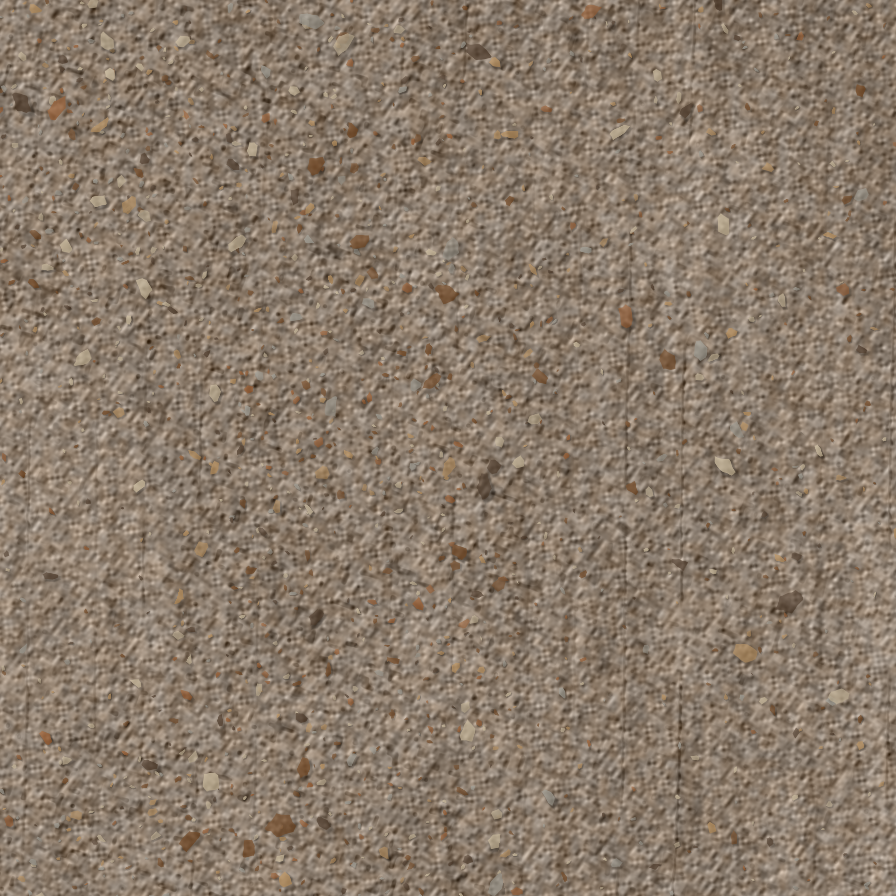
Write a Shadertoy shader that draws this texture.

```glsl
// Weathered brushed concrete: sandy grain, vertical broom grooves and exposed angular pebbles.
#define BASE_COLOR vec3(0.553, 0.492, 0.431)
#define GRAIN_SCALE 225.0
#define GRAIN_CONTRAST 0.29
#define RELIEF_CONTRAST 0.28
#define PIT_DEPTH 0.12
#define STREAK_CONTRAST 0.10
#define GROOVE_COUNT 15.0
#define GROOVE_DEPTH 0.13
#define BRUSH_TILT 0.02
#define PEBBLE_DENSITY 0.16
#define STAIN_CONTRAST 0.07

float hash(vec2 p) {
    vec3 q = fract(vec3(p.xyx) * 0.1031);
    q += dot(q, q.yzx + 33.33);
    return fract((q.x + q.y) * q.z);
}

float noise(vec2 p) {
    vec2 i = floor(p), f = fract(p);
    f = f * f * (3.0 - 2.0 * f);
    return mix(mix(hash(i), hash(i + vec2(1, 0)), f.x),
               mix(hash(i + vec2(0, 1)), hash(i + vec2(1, 1)), f.x), f.y);
}

mat2 rotation(float a) { return mat2(cos(a), sin(a), -sin(a), cos(a)); }

// Broad, soft variation of the slab
float cloud(vec2 p) {
    return 0.6 * noise(p) + 0.3 * noise(p * 2.1 + 17.0) + 0.1 * noise(p * 5.3 + 41.0);
}

// Height of the sandy surface, turned off the canvas axes
float sandHeight(vec2 p) {
    vec2 q = rotation(0.64) * p * GRAIN_SCALE;
    return 0.6 * noise(q) + 0.4 * noise(q * 0.53 + 71.0);
}

// Thin wandering grooves, broken up along their length
float grooves(vec2 p, float grain) {
    float x = (p.x - BRUSH_TILT * p.y) * GROOVE_COUNT;
    x += 0.10 * (noise(vec2(p.y * 9.0, 3.0)) - 0.5) + 0.05 * (grain - 0.5);
    float id = floor(x);
    float offset = abs(fract(x) - 0.2 - 0.6 * hash(vec2(id, 5.0))) / GROOVE_COUNT;
    float strength = 0.2 + 0.8 * hash(vec2(id, 9.0));
    float gaps = smoothstep(0.25, 0.7, noise(vec2(id * 7.0, p.y * 14.0)));
    return strength * gaps * (1.0 - smoothstep(0.0004, 0.0024, offset));
}

// Convex chip cut by randomly placed straight sides
float chipDistance(vec2 p, float radius, vec2 id) {
    float d = -1.0;
    for (int i = 0; i < 6; i++) {
        float side = float(i);
        float angle = 1.047 * (side + 0.6 * hash(id + side * 3.7));
        float reach = radius * (0.6 + 0.5 * hash(id + side * 5.1 + 20.0));
        d = max(d, dot(p, vec2(cos(angle), sin(angle))) - reach);
    }
    return d;
}

vec3 pebbleColor(float pick) {
    if (pick < 0.22) return vec3(0.47, 0.33, 0.21);  // brown flint
    if (pick < 0.34) return vec3(0.58, 0.39, 0.25);  // rust
    if (pick < 0.52) return vec3(0.67, 0.54, 0.38);  // ochre
    if (pick < 0.74) return vec3(0.72, 0.66, 0.56);  // cream
    return pick < 0.90 ? vec3(0.59, 0.57, 0.53) : vec3(0.36, 0.29, 0.23);  // grey, dark
}

// One size class of pebbles with shadows, scattered on a jittered grid
vec3 addPebbles(vec3 color, vec2 p, float cells, float density, float grain, float soft) {
    for (int k = 0; k < 9; k++) {
        vec2 cell = floor(p * cells) + vec2(k % 3 - 1, k / 3 - 1);
        vec2 id = cell + cells * 3.0;
        if (hash(id) > density) continue;
        vec2 jitter = vec2(hash(id + 11.3), hash(id + 27.9));
        vec2 local = p - (cell + jitter) / cells;
        float radius = mix(0.13, 0.29, hash(id + 43.1)) / cells;
        mat2 turn = rotation(6.283 * hash(id + 58.7));
        vec2 stretch = vec2(0.85, mix(1.0, 1.9, hash(id + 64.3)));
        float rough = (grain - 0.5) * 0.25 * radius;
        float d = chipDistance(turn * local * stretch, radius, id) + rough;
        vec2 shadowPos = local + vec2(-0.25, 0.3) * radius;
        float shadow = chipDistance(turn * shadowPos * stretch, radius, id) + rough;
        float depth = 0.28 * hash(id + 77.7);
        color *= 1.0 - depth * (1.0 - smoothstep(-soft, soft + 0.25 * radius, shadow));
        float bevel = dot(local, vec2(-0.7, 0.7)) / radius;
        vec3 stone = pebbleColor(hash(id + 89.1)) + 0.04 * bevel + 0.13 * (grain - 0.5);
        float cover = mix(0.7, 1.0, hash(id + 96.5));
        color = mix(color, stone, cover * (1.0 - smoothstep(-soft, soft, d)));
    }
    return color;
}

void mainImage(out vec4 fragColor, in vec2 fragCoord) {
    vec2 uv = fragCoord / iResolution.y;
    float soft = max(0.0007, 0.6 / iResolution.y);
    float worn = smoothstep(0.36, 0.66, cloud(uv * 2.6 + 4.0) + 0.22 * (0.5 - uv.x));
    // Sand grain lit from the upper left
    float grain = sandHeight(uv);
    float relief = grain - sandHeight(uv + vec2(-0.0018, 0.0022));
    float tone = GRAIN_CONTRAST * (grain - 0.5) + RELIEF_CONTRAST * relief;
    float pit = smoothstep(0.70, 0.92, noise(rotation(0.3) * uv * 125.0 + 90.0));
    tone -= PIT_DEPTH * pit * mix(0.6, 1.1, worn);
    // Broom marks fade where the surface is worn
    float x = uv.x - BRUSH_TILT * uv.y;
    float streak = mix(noise(vec2(x * 75.0, uv.y * 3.0)), noise(vec2(x * 160.0, uv.y * 7.0)), 0.4);
    tone += STREAK_CONTRAST * (streak - 0.5) * mix(1.2, 0.4, worn);
    tone -= GROOVE_DEPTH * grooves(uv, grain) * mix(1.0, 0.5, worn);
    tone += STAIN_CONTRAST * (cloud(uv * 4.0 + 31.0) - 0.5);
    // Slight warm and cool drift between grains
    float warmth = noise(uv * 95.0 + 50.0) - 0.5;
    vec3 color = BASE_COLOR + tone + 0.03 * warmth * vec3(1.0, 0.0, -1.0);
    // Pebbles from small to large, each class about twice the last
    float density = PEBBLE_DENSITY * mix(0.55, 1.4, worn);
    for (float cells = 84.0; cells > 20.0; cells *= 0.5)
        color = addPebbles(color, uv, cells, density, grain, soft);
    fragColor = vec4(clamp(color, 0.0, 1.0), 1.0);
}
```
